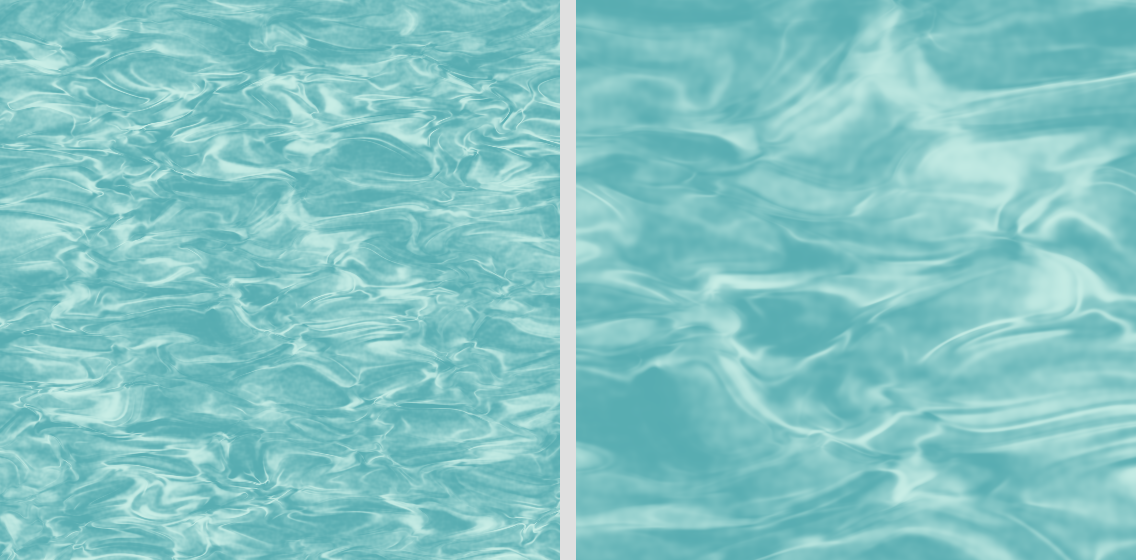
Left, the full canvas; right, a detail of the centre.
A Shadertoy shader for this texture:

```glsl
const vec3 DEEP_WATER = vec3(0.335, 0.672, 0.690);
const vec3 PALE_LIGHT = vec3(0.800, 0.940, 0.908);
const vec2 RIPPLE_COUNT = vec2(8.5, 20.0);

float hash(vec2 cell) {
    return fract(sin(dot(cell, vec2(127.1, 311.7))) * 43758.5453);
}

// Dot product of a random unit gradient with the offset from its corner
float cornerSlope(vec2 cell, vec2 corner, vec2 local) {
    float angle = 6.2832 * hash(cell + corner);
    return dot(vec2(cos(angle), sin(angle)), local - corner);
}

float noise(vec2 p) {
    vec2 cell = floor(p);
    vec2 f = fract(p);
    vec2 w = f * f * f * (f * (f * 6.0 - 15.0) + 10.0);
    float low = mix(cornerSlope(cell, vec2(0, 0), f), cornerSlope(cell, vec2(1, 0), f), w.x);
    float high = mix(cornerSlope(cell, vec2(0, 1), f), cornerSlope(cell, vec2(1, 1), f), w.x);
    return mix(low, high, w.y);
}

float fbm(vec2 p) {
    float sum = 0.0;
    float gain = 1.0;
    for (int octave = 0; octave < 4; octave++) {
        sum += gain * noise(p);
        p = mat2(1.95, 0.2, -0.3, 2.05) * p + 17.3;
        gain *= 0.7;
    }
    return sum;
}

vec2 warp(vec2 p, float scale, float strength) {
    vec2 q = p * scale;
    return p + strength * vec2(noise(q + 31.7), noise(q + 74.2));
}

// Soft bright line along the zero crossings of the noise
float vein(vec2 p, float width) {
    float d = noise(p) / width;
    return exp(-0.7 * d * d);
}

float mask(vec2 p) {
    return smoothstep(-0.2, 0.35, noise(p));
}

float waterTone(vec2 uv) {
    vec2 p = uv * RIPPLE_COUNT + 5.0;
    vec2 swell = warp(p, 0.6, 0.9);
    vec2 ripple = warp(warp(swell, 1.5, 0.45), 3.3, 0.18);
    float busy = mask(uv * vec2(2.5, 4.5) + 11.0);

    // Broad patches, broken up by smaller ones
    float tone = 0.165 + 0.40 * fbm(ripple * vec2(0.85, 0.9));
    tone += 0.20 * noise(uv * vec2(4.0, 8.0) + 37.0);
    tone += 0.10 * smoothstep(-0.02, 0.12, noise(ripple * vec2(1.3, 1.7) + 43.0));

    // Caustic strands, then finer busy nets between calm areas
    tone += 0.55 * vein(ripple * vec2(0.75, 0.7) + 9.4, 0.045) * mask(swell * 0.9 + 57.0);
    tone += (0.25 + 0.40 * busy) * vein(ripple * vec2(1.5, 1.5) + 23.6, 0.075)
        * mask(swell * 1.3 + 88.0);
    tone += (0.12 + 0.45 * busy) * vein(ripple * vec2(2.7, 2.4) + 141.3, 0.09)
        * mask(swell * 1.9 + 168.0);

    // Small sunlit spots, thin horizontal glints and grain
    tone += 0.42 * smoothstep(0.24, 0.48, noise(ripple * vec2(1.4, 1.25) + 120.0));
    tone += 0.36 * noise(ripple * vec2(2.4, 3.0) + 65.0) * (0.5 + busy);
    tone += 0.17 * noise(p * vec2(7.0, 6.0) + 93.0);
    tone += 0.10 * noise(uv * 150.0 + 19.0);
    return tone;
}

// Rounds off the darkest and brightest tones
float softLimit(float tone) {
    float lifted = 0.5 * (tone + sqrt(tone * tone + 0.018));
    return lifted < 0.65 ? lifted : 0.65 + 0.35 * (1.0 - exp((0.65 - lifted) / 0.35));
}

void mainImage(out vec4 fragColor, in vec2 fragCoord) {
    vec2 uv = fragCoord / iResolution.y;
    float tone = softLimit(waterTone(uv));
    fragColor = vec4(mix(DEEP_WATER, PALE_LIGHT, tone), 1.0);
}
```
